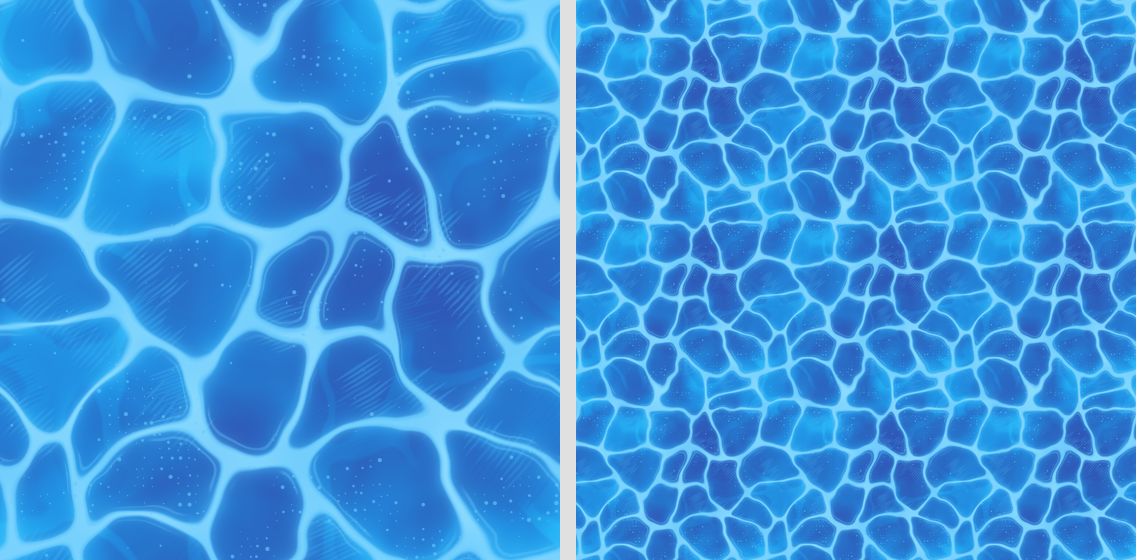
Left: one tile. Right: repeated 3 by 3.
Write a WebGL 1 fragment shader that draws this texture.

```glsl
precision highp float;
// Painted pool water: wobbly light caustics over blue depths, with brush strokes and specks.
uniform vec2 u_resolution;

const vec3 DEEP = vec3(0.18, 0.35, 0.72);
const vec3 BLUE = vec3(0.15, 0.46, 0.80);
const vec3 AZURE = vec3(0.13, 0.57, 0.89);
const vec3 CYAN = vec3(0.14, 0.70, 0.96);
const vec3 LIGHT = vec3(0.40, 0.79, 0.99);
const vec3 GLINT = vec3(0.60, 0.88, 1.0);

vec2 hash2(vec2 p) {
  vec3 h = fract(p.xyx * vec3(0.1031, 0.1030, 0.0973));
  h += dot(h, h.yzx + 33.33);
  return fract((h.xx + h.yz) * h.zy);
}

// Value noise on the unit square that wraps after `period` lattice steps.
float noise(vec2 uv, float period) {
  vec2 p = uv * period;
  vec2 i = floor(p);
  vec2 f = p - i;
  vec2 s = f * f * f * (f * (f * 6.0 - 15.0) + 10.0);
  vec2 lo = mod(i, period) + period * 7.0;
  vec2 hi = mod(i + 1.0, period) + period * 7.0;
  float bottom = mix(hash2(lo).x, hash2(vec2(hi.x, lo.y)).x, s.x);
  float top = mix(hash2(vec2(lo.x, hi.y)).x, hash2(hi).x, s.x);
  return mix(bottom, top, s.y);
}

float fbm(vec2 uv, float period) {
  float sum = 0.0;
  float gain = 0.53;
  for (int i = 0; i < 4; i++) {
    sum += gain * noise(uv, period);
    period *= 2.0;
    gain *= 0.5;
  }
  return sum;
}

vec2 warp(vec2 uv, float period, float amount) {
  vec2 shifted = uv + vec2(0.37, 0.61);
  vec2 broad = vec2(noise(uv, period), noise(shifted, period)) - 0.5;
  vec2 fine = vec2(noise(uv, period * 3.0), noise(shifted, period * 3.0)) - 0.5;
  return uv + amount * (broad + 0.24 * fine);
}

vec2 site(vec2 cell, float count, float seed) {
  return 0.5 + 0.9 * (hash2(mod(cell, count) + seed) - 0.5);
}

// Wrapping cell web: x = distance to the rounded cell border, y = random value of the cell.
vec2 web(vec2 uv, float count, float seed) {
  vec2 p = uv * count;
  vec2 base = floor(p);
  vec2 home = base;
  vec2 nearest = vec2(9.0);
  for (int y = -1; y <= 1; y++)
  for (int x = -1; x <= 1; x++) {
    vec2 cell = base + vec2(float(x), float(y));
    vec2 toSite = cell + site(cell, count, seed) - p;
    if (dot(toSite, toSite) < dot(nearest, nearest)) {
      nearest = toSite;
      home = cell;
    }
  }
  float sum = 0.0001;
  for (int y = -2; y <= 2; y++)
  for (int x = -2; x <= 2; x++) {
    vec2 cell = home + vec2(float(x), float(y));
    vec2 toSite = cell + site(cell, count, seed) - p;
    vec2 gap = toSite - nearest;
    if (dot(gap, gap) > 0.0001)
      sum += exp(-15.0 * dot(0.5 * (toSite + nearest), normalize(gap)));
  }
  return vec2(-log(sum) / (15.0 * count), hash2(mod(home, count) + seed + 50.0).x);
}

// Scattered patches of slanted, tapering strokes.
float hatching(vec2 uv, float count, float seed, float soft) {
  float ink = 0.0;
  vec2 base = floor(uv * count);
  for (int y = -1; y <= 1; y++)
  for (int x = -1; x <= 1; x++) {
    vec2 cell = base + vec2(float(x), float(y));
    vec2 id = mod(cell, count) + seed;
    vec2 pick = hash2(id + 20.0);
    vec2 q = uv - (cell + hash2(id)) / count;
    float angle = mix(0.3, 0.95, pick.y);
    q = mat2(cos(angle), -sin(angle), sin(angle), cos(angle)) * q;
    q.y += 0.004 * (noise(uv, 24.0) - 0.5);
    float spacing = mix(0.007, 0.011, pick.y);
    float row = floor(q.y / spacing);
    vec2 vary = hash2(id * 3.0 + vec2(row + 60.0, 11.0));
    float along = (q.x - 0.035 * (vary.x - 0.5)) / mix(0.02, 0.05, vary.y);
    float halfWidth = 0.0026 * (1.0 - along * along);
    float across = abs(q.y - (row + 0.5) * spacing);
    float stroke = 1.0 - smoothstep(-soft, soft, across - halfWidth);
    float inside = step(abs(row + 0.5), 5.5) * step(abs(along), 1.0);
    ink = max(ink, stroke * inside * step(pick.x, 0.55) * mix(0.5, 1.0, vary.x));
  }
  return ink;
}

float specks(vec2 uv, float count, float soft) {
  vec2 cell = floor(uv * count);
  vec2 id = mod(cell, count);
  vec2 pick = hash2(id + 90.0);
  float radius = mix(0.0008, 0.0038, pick.x * pick.x * pick.x);
  float reach = length(uv - (cell + 0.25 + 0.5 * hash2(id + 9.0)) / count);
  float cluster = smoothstep(0.6, 0.85, noise(uv, 9.0));
  return (1.0 - smoothstep(-soft, soft, reach - radius)) * step(pick.y, 0.05 + 0.6 * cluster);
}

vec3 waterColor(float tone) {
  vec3 color = mix(DEEP, BLUE, clamp(tone / 0.35, 0.0, 1.0));
  color = mix(color, AZURE, clamp((tone - 0.35) / 0.3, 0.0, 1.0));
  return mix(color, CYAN, clamp((tone - 0.65) / 0.35, 0.0, 1.0));
}

void main() {
  vec2 uv = gl_FragCoord.xy / u_resolution;
  float soft = max(0.0009, 0.75 / u_resolution.y);
  vec2 net = web(warp(uv, 5.0, 0.10), 5.0, 3.0);
  float edge = max(net.x, 0.0);
  float grain = noise(warp(uv, 8.0, 0.12), 22.0);

  // Depth of the water, lighter beside the caustics.
  float tone = 0.43 + 1.45 * (fbm(warp(uv, 4.0, 0.2), 3.0) - 0.5);
  tone += 0.16 * (net.y - 0.5) + 0.32 * exp(-edge / 0.022);

  // Faint ribbons of light below the surface.
  float ribbon = web(warp(uv + 0.23, 4.0, 0.19), 4.0, 31.0).x;
  float ribbonFade = smoothstep(0.35, 0.7, noise(uv, 6.0));
  tone += 0.17 * ribbonFade * (1.0 - smoothstep(0.006, 0.015, ribbon + 0.008 * (grain - 0.5)));
  vec3 color = waterColor(tone);

  // Brush marks, pale and dark.
  color = mix(color, mix(AZURE, LIGHT, 0.45), 0.42 * hatching(uv, 7.0, 5.0, soft));
  color = mix(color, BLUE, 0.4 * hatching(uv + 0.41, 5.0, 17.0, soft));

  // Caustic lines: soft halo, loose side stroke, solid body and bright core.
  float width = mix(0.0035, 0.0105, noise(uv + 0.17, 9.0)) + 0.002 * (grain - 0.5);
  float halo = exp(-max(edge - width, 0.0) / 0.008);
  float side = abs(edge - width - 0.007 - 0.006 * (grain - 0.5));
  float sideInk = (1.0 - smoothstep(0.0008, 0.0028, side)) * smoothstep(0.5, 0.75, noise(uv, 13.0));
  float body = 1.0 - smoothstep(-0.0025, 0.0025, net.x - width);
  float core = 1.0 - smoothstep(0.0, width, net.x);
  color = mix(color, LIGHT, 0.36 * halo);
  color = mix(color, LIGHT, 0.35 * sideInk);
  color = mix(color, LIGHT, 0.88 * body);
  color = mix(color, GLINT, core * mix(0.25, 0.8, noise(uv, 11.0)));

  color = mix(color, LIGHT, 0.65 * specks(uv, 64.0, soft));
  gl_FragColor = vec4(color, 1.0);
}
```
